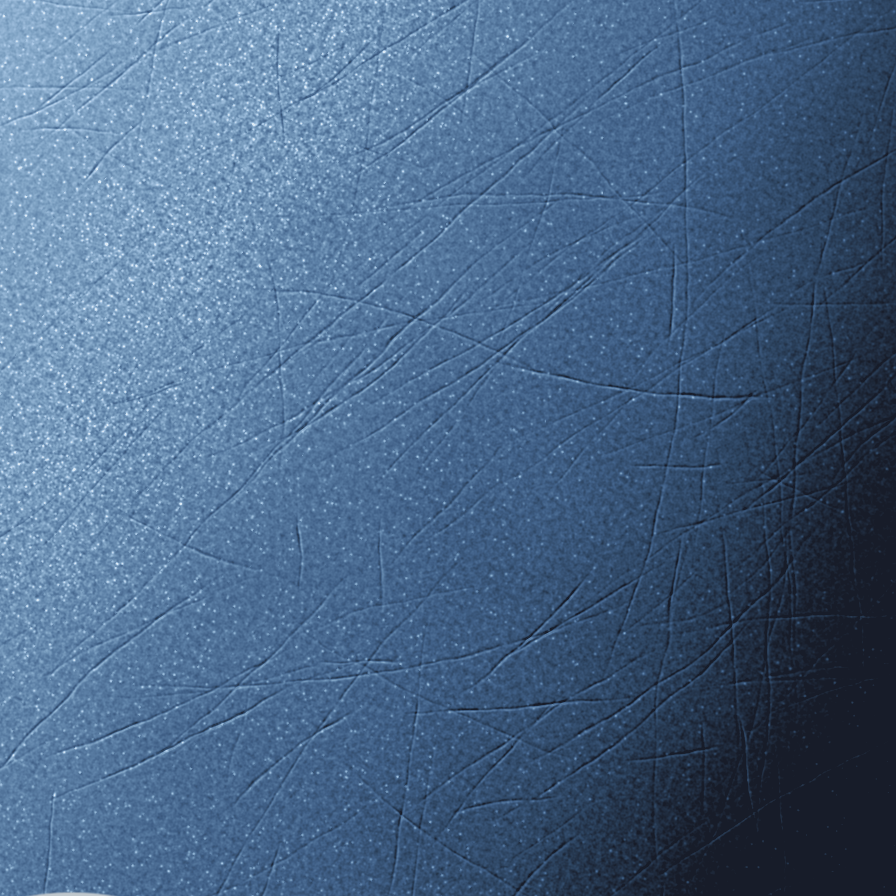
This texture is drawn by a Shadertoy shader. Its source:

```glsl
// Scratched blue metallic sheet: a diagonal light falloff with a glittering
// glare band at upper left, fine grain, bright flecks and a dense web of
// curved scratches. All layers add to one tone, which a colour ramp then maps.

#define GRAIN_SCALE 230.0
#define GRAIN_CONTRAST 0.85
#define FLECK_SCALE 105.0
#define FLECK_SHARE 0.34
#define GLINT_SCALE 190.0
#define GLARE_WIDTH 0.13
#define SCRATCH_COUNT 170
#define SCRATCH_WIDTH 0.0018
#define SCRATCH_DEPTH 1.1
#define SHADE_DEPTH 1.0

const vec3 RAMP[7] = vec3[7](
    vec3(0.09, 0.11, 0.16), vec3(0.17, 0.26, 0.37), vec3(0.25, 0.375, 0.53),
    vec3(0.36, 0.50, 0.65), vec3(0.50, 0.64, 0.77), vec3(0.65, 0.77, 0.89),
    vec3(0.87, 0.92, 0.96));

// Integer hash: three random values in 0..1 per cell and seed
vec3 hash3(vec2 cell, int seed) {
    uvec3 v = uvec3(ivec3(ivec2(cell), seed)) * 1664525u + 1013904223u;
    v.x += v.y * v.z; v.y += v.z * v.x; v.z += v.x * v.y;
    v ^= v >> 16u;
    v.x += v.y * v.z; v.y += v.z * v.x; v.z += v.x * v.y;
    return vec3(v >> 8u) / 16777216.0;
}

float slopeAt(vec2 cell, vec2 offset, int seed) {
    return dot(hash3(cell, seed).xy * 2.0 - 1.0, offset);
}

// Gradient noise, about -0.7..0.7
float noise(vec2 p, int seed) {
    vec2 i = floor(p), f = fract(p), s = f * f * (3.0 - 2.0 * f);
    vec2 dx = vec2(1, 0), dy = vec2(0, 1);
    float low = mix(slopeAt(i, f, seed), slopeAt(i + dx, f - dx, seed), s.x);
    float high = mix(slopeAt(i + dy, f - dy, seed), slopeAt(i + 1.0, f - 1.0, seed), s.x);
    return mix(low, high, s.y);
}

float bell(float x) { return exp(-x * x); }

// Irregular surface grain: three octaves on turned axes
float grain(vec2 p) {
    vec2 g = mat2(0.8, 0.6, -0.6, 0.8) * p * GRAIN_SCALE;
    vec2 h = mat2(0.4, -0.92, 0.92, 0.4) * p * GRAIN_SCALE;
    return noise(g, 1) + 0.8 * noise(h * 0.55, 2) + 0.7 * noise(h * 1.6, 3);
}

// Small bright spots, one candidate per cell
float spots(vec2 p, float scale, float share, float pixel, int seed) {
    vec2 g = mat2(0.87, 0.5, -0.5, 0.87) * p * scale;
    vec2 cell = floor(g);
    vec3 r = hash3(cell, seed);
    float power = fract(r.x * 61.0);
    float radius = max(0.0016, 0.7 * pixel) * scale;
    float spot = bell(length(g - cell - 0.25 - 0.5 * r.xy) / radius);
    return spot * step(r.z, share) * mix(0.15, 1.0, power * power);
}

// Curved grooves, each with a dark upper flank and a light lower one
float scratches(vec2 p, float glare, float pixel) {
    float wobble = 0.006 * noise(p * 16.0, 8) + 0.0015 * noise(p * 70.0, 9);
    float wear = max(0.0, 0.9 + 1.3 * noise(p * 40.0, 10));
    float lightFlank = mix(0.95, 0.25, glare);
    float sharpness = 1.0 / max(SCRATCH_WIDTH, 0.8 * pixel);
    float relief = 0.0;
    for (int i = 0; i < SCRATCH_COUNT; i++) {
        vec3 place = hash3(vec2(i, 0), 11);
        vec3 form = fract(place * 61.0), kind = fract(place * 3721.0);
        // Most rise to the right; some stand upright, lie flat or fall
        vec2 along = kind.x < 0.45 ? vec2(0.78, 0.63) : vec2(0.99, 0.12);
        along = kind.x > 0.68 ? vec2(0.1, 0.99) : along;
        along = kind.x > 0.92 ? vec2(0.85, -0.53) : along;
        along = normalize(along + 0.5 * (form.xy - 0.5));
        vec2 q = p - (place.xy * 1.1 - 0.05);
        q = vec2(dot(q, along), dot(q, vec2(-along.y, along.x)));
        float reach = mix(0.06, 0.38, place.z * place.z);
        float bend = (form.z - 0.5) * mix(2.6, 0.9, place.z);
        float d = q.y - bend * q.x * q.x + wobble;
        d *= sharpness / (1.0 + abs(bend * q.x));
        float fade = clamp(2.0 - 2.0 * abs(q.x) / reach, 0.0, 1.0);
        float strength = fade * (0.4 + 0.8 * kind.y * kind.y);
        float flanks = lightFlank * max(-d, 0.0) - max(d, 0.0);
        relief += strength * flanks * exp(-d * d);
    }
    return clamp(2.4 * wear * relief, -1.4, 1.2);
}

vec3 ramp(float tone) {
    float t = clamp(tone, 0.0, 5.999);
    int k = int(t);
    return mix(RAMP[k], RAMP[k + 1], t - float(k));
}

void mainImage(out vec4 fragColor, in vec2 fragCoord) {
    vec2 p = fragCoord / iResolution.xy;
    float pixel = 1.0 / min(iResolution.x, iResolution.y);

    // Broad light: slope, glare band and shaded right side
    float glare = bell((dot(p, vec2(0.86, -0.5)) + 0.17) / GLARE_WIDTH);
    glare *= smoothstep(0.0, 0.55, p.y) * (0.9 + 0.6 * noise(p * 9.0, 14));
    glare = clamp(glare, 0.0, 1.0);
    float below = 1.0 - p.y;
    float shade = smoothstep(0.68, 1.2, p.x + 0.25 * below * below);
    float tone = 2.7 - 2.6 * p.x + 1.6 * p.y - SHADE_DEPTH * shade;
    tone += 0.25 * glare + 0.25 * noise(p * 7.0, 15);

    // Surface detail, weaker in the dark
    float lit = mix(1.0, 0.5, shade);
    tone += lit * GRAIN_CONTRAST * (1.0 + 0.8 * glare) * grain(p);
    tone += lit * 2.3 * spots(p, FLECK_SCALE, FLECK_SHARE, pixel, 4);
    float glintShare = 0.75 * glare + 0.16 * (1.0 - smoothstep(0.2, 0.8, p.x));
    tone += 2.4 * spots(p, GLINT_SCALE, glintShare, pixel, 6);
    tone += lit * SCRATCH_DEPTH * scratches(p, glare, pixel);
    vec3 color = ramp(tone);

    // Pale rim of the sheet at the lower left edge
    float rim = length((p - vec2(0.08, -0.012)) / vec2(0.07, 0.016)) - 1.0;
    color = mix(color, vec3(0.75, 0.78, 0.80), 1.0 - smoothstep(-0.1, 0.1, rim));
    fragColor = vec4(color, 1.0);
}
```
